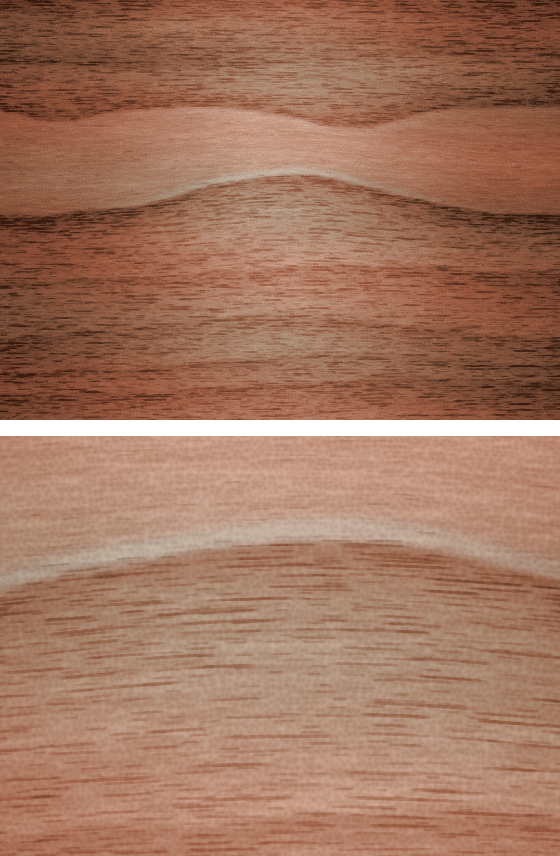
Top: the whole. Bottom: its middle third, enlarged.
A Shadertoy shader for this texture:

```glsl
float hash(vec2 p) {
    vec3 q = fract(vec3(p.xyx) * 0.1031);
    q += dot(q, q.yzx + 33.33);
    return fract((q.x + q.y) * q.z);
}

float bump(float x, float center, float width) {
    float d = (x - center) / width;
    return exp(-d * d);
}

// Distance to the nearest scattered cell point
float cellular(vec2 p) {
    vec2 cell = floor(p);
    float nearest = 2.0;
    for (int j = -1; j <= 1; j++) {
        for (int i = -1; i <= 1; i++) {
            vec2 id = cell + vec2(i, j);
            vec2 point = id + vec2(hash(id), hash(id + 41.7));
            nearest = min(nearest, length(p - point));
        }
    }
    return nearest;
}

// Slow, uneven colour drift along the grain
float layeredSines(vec2 p) {
    float sum = 0.0, gain = 0.5;
    for (int i = 0; i < 4; i++) {
        sum += gain * sin(p.x + 1.7 * sin(p.y * 0.6 + float(i))) * cos(p.y + 0.8 * sin(p.x));
        p = p * vec2(1.6, 1.9) + vec2(2.3, 4.1);
        gain *= 0.65;
    }
    return sum;
}

// Dark on the positive side of a ring line, fading away from it
float ringShade(float d, float fade) {
    return smoothstep(-0.006, 0.007, d) * exp(-max(d, 0.0) / fade);
}

// Thin tapered dashes, one per cell, rows shifted at random
float pores(vec2 p, vec2 size, float thickness, float amount, float seed, float pixel) {
    vec2 q = p / size;
    float row = floor(q.y);
    q.x += 17.0 * hash(vec2(row, seed));
    vec2 id = vec2(floor(q.x), row) + seed;
    vec2 f = fract(q) - 0.5;
    float reach = mix(0.18, 0.5, hash(id + 7.3));
    float offset = 0.4 * (hash(id + 19.1) - 0.5) + 0.3 * f.x * (hash(id + 3.7) - 0.5);
    float dist = abs(f.y - offset) * size.y;
    float line = 1.0 - smoothstep(thickness * 0.5, thickness * 0.5 + pixel, dist);
    float taper = 1.0 - smoothstep(reach * 0.55, reach, abs(f.x));
    float rank = hash(id);
    return line * taper * smoothstep(rank, rank + 0.25, amount);
}

// Walnut tones from dark (0) to pale (5)
vec3 woodColor(float tone) {
    vec3 c = mix(vec3(0.31, 0.17, 0.11), vec3(0.45, 0.27, 0.19), clamp(tone, -0.7, 1.0));
    c = mix(c, vec3(0.57, 0.34, 0.24), clamp(tone - 1.0, 0.0, 1.0));
    c = mix(c, vec3(0.64, 0.44, 0.34), clamp(tone - 2.0, 0.0, 1.0));
    c = mix(c, vec3(0.70, 0.54, 0.45), clamp(tone - 3.0, 0.0, 1.0));
    return mix(c, vec3(0.78, 0.65, 0.57), clamp(tone - 4.0, 0.0, 1.4));
}

void mainImage(out vec4 fragColor, in vec2 fragCoord) {
    vec2 p = fragCoord / iResolution.y;
    float pixel = 1.0 / iResolution.y;
    float x = p.x;

    // Grain bends with the central arch
    float arch = bump(x, 0.69, 0.32);
    vec2 grain = p - vec2(0.0, 0.035 * arch * bump(p.y, 0.55, 0.2) - 0.02 * x * (p.y - 0.4));
    float streak = cellular(grain * vec2(7.0, 85.0)) - 0.5;
    float fineStreak = cellular(grain * vec2(28.0, 230.0) + 9.0) - 0.5;
    float speckle = cellular(p * 230.0) - 0.5;
    float drift = layeredSines(grain * vec2(2.6, 17.0));

    // Signed distances to the growth rings, from top to bottom
    float y = p.y + 0.005 * streak + 0.002 * sin(x * 23.0);
    float upper = y - 0.851 + 0.015 * cos((x - 0.35) * 4.3);
    float valley = y - 0.745 + 0.035 * bump(x, 0.15, 0.12) + 0.05 * bump(x, 0.83, 0.17);
    float crest = 0.485 + 0.1 * arch - y;
    float middle = 0.33 + 0.038 * bump(x, 0.85, 0.45) - y;
    float lower = 0.19 + 0.06 * bump(x, 0.66, 0.42) - y;
    float low = 0.112 + 0.043 * bump(x, 0.85, 0.45) - y;
    float base = 0.06 + 0.036 * bump(x, 1.0, 0.5) - y;

    float shade = 0.8 * ringShade(upper, 0.035) + 1.2 * ringShade(valley, 0.032)
        + 1.15 * ringShade(crest, 0.045) + 1.1 * ringShade(middle, 0.03)
        + 0.8 * ringShade(lower, 0.045) + 1.0 * ringShade(low, 0.022)
        + 1.0 * ringShade(base, 0.03) + 0.8 * smoothstep(0.93, 1.0, y);
    shade += 0.7 * bump(crest, 0.0, 0.045) * (1.0 - arch);

    // Smooth wood lies between valley and crest, porous wood elsewhere
    float smoothWood = smoothstep(0.012, -0.012, valley) * smoothstep(0.008, -0.008, crest);
    float amount = mix(0.42 + 0.3 * shade, 0.1, smoothWood);
    float pore = pores(grain, vec2(0.11, 0.0085), 0.0016, amount, 3.0, pixel)
        + 0.8 * pores(grain, vec2(0.065, 0.0062), 0.0012, amount, 31.0, pixel)
        + 0.6 * pores(grain, vec2(0.03, 0.0047), 0.001, amount + 0.12, 57.0, pixel);

    // Soft lamp glow and darker corners
    float glow = bump(x, 0.67, 0.4) * bump(p.y, 0.5, 0.72);
    float corner = smoothstep(0.55, 0.95, length((p - vec2(0.67, 0.52)) * vec2(1.0, 0.9)));

    float tone = 1.6 + 3.0 * glow - 0.5 * corner + 0.35 * smoothWood;
    tone += 0.4 * drift + 0.55 * streak + 0.7 * fineStreak + 0.8 * speckle;
    tone -= 0.85 * shade + 1.25 * min(pore, 1.4);

    // Pale rims beside the two cathedral lines
    float crestRim = bump(crest, -0.008, 0.009) * bump(x, 0.66, 0.3);
    float valleyRim = bump(valley, -0.01, 0.012) * bump(x, 0.75, 0.35);
    tone += 0.8 * crestRim + 0.4 * valleyRim;

    vec3 color = woodColor(tone);
    color = mix(color, vec3(dot(color, vec3(0.33))) * vec3(1.06, 1.0, 0.93), 0.5 * crestRim);
    color *= 1.0 + vec3(0.03, -0.03, -0.04) * sin(p.y * 19.0 + 2.0 * x);
    fragColor = vec4(clamp(color, 0.0, 1.0), 1.0);
}
```
